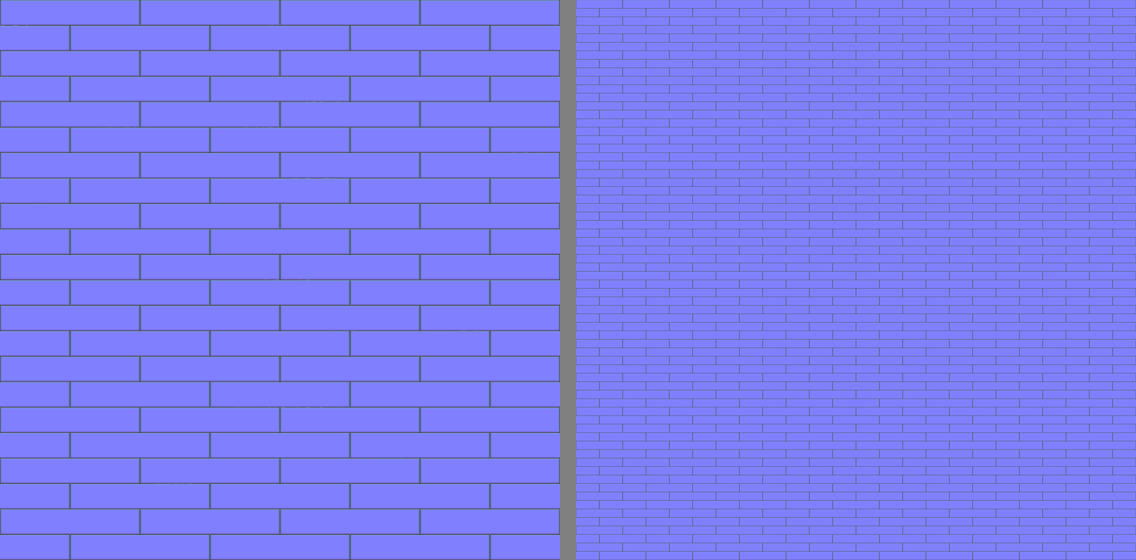
Left: one tile. Right: repeated 3 by 3.
Give the GLSL for this texture map, as a WebGL 1 fragment shader.

```glsl
precision highp float;
// Tangent-space normal map of long, flat bricks in running bond: 4 across, 22 down.
// Each brick is a rounded box distance; every joint is dark, purple on its upper side
// and green on its lower side, and wrapping gradient noise chips a few stretches.

uniform vec2 u_resolution;

vec2 hashGradient(vec2 cell, vec2 period) {
  cell = mod(cell, period);
  float angle = 6.2832 * fract(sin(dot(cell, vec2(127.1, 311.7))) * 4375.85);
  return vec2(cos(angle), sin(angle));
}

// Gradient noise that repeats after a whole number of cells
float gradientNoise(vec2 p, vec2 period) {
  vec2 i = floor(p), f = fract(p);
  vec2 s = f * f * f * (f * (f * 6.0 - 15.0) + 10.0);
  vec2 e = vec2(1.0, 0.0);
  float a = dot(hashGradient(i, period), f);
  float b = dot(hashGradient(i + e.xy, period), f - e.xy);
  float c = dot(hashGradient(i + e.yx, period), f - e.yx);
  float d = dot(hashGradient(i + e.xx, period), f - e.xx);
  return mix(mix(a, b, s.x), mix(c, d, s.x), s.y);
}

float roundedBox(vec2 p, vec2 halfSize, float radius) {
  vec2 q = abs(p) - halfSize + radius;
  return length(max(q, 0.0)) + min(max(q.x, q.y), 0.0) - radius;
}

void main() {
  vec2 uv = gl_FragCoord.xy / u_resolution;
  float pixel = 1.0 / min(u_resolution.x, u_resolution.y);

  // Running bond: every other course moves by half a brick
  vec2 count = vec2(4.0, 22.0);
  vec2 grid = uv * count;
  grid.x += 0.5 * (1.0 - mod(floor(grid.y), 2.0));
  vec2 local = (fract(grid) - 0.5) / count;
  vec2 halfCell = 0.5 / count;

  float dist = roundedBox(local, halfCell - vec2(0.0009, 0.0006), 0.0016);
  float edge = clamp((dist + 0.0016) / pixel + 0.5, 0.0, 1.0);
  float joint = clamp(dist / pixel + 0.5, 0.0, 1.0);

  // Which side of the nearest joint: 1 below it (brick top), 0 above it (brick bottom)
  vec2 gap = halfCell - abs(local);
  float below = clamp(0.5 + sign(local.y) * gap.y / pixel, 0.0, 1.0);
  float atEnd = step(gap.x, gap.y);

  // Tilted brick edges and the dark joint between them
  vec3 tilt = mix(vec3(0.44, 0.38, 0.78), vec3(0.48, 0.57, 0.92), below);
  vec3 jointColor = mix(vec3(0.30, 0.24, 0.24), vec3(0.30, 0.45, 0.30), below);
  tilt = mix(tilt, vec3(0.45, 0.48, 0.82), atEnd);
  jointColor = mix(jointColor, vec3(0.20, 0.32, 0.20), atEnd);

  // Broken pale dashes along very few horizontal joints
  float stretch = gradientNoise(uv * vec2(4.0, 22.0) + 0.37, vec2(4.0, 22.0));
  float dash = gradientNoise(uv * vec2(90.0, 22.0), vec2(90.0, 22.0));
  float wear = smoothstep(0.38, 0.48, stretch) * smoothstep(0.0, 0.2, dash) * (1.0 - atEnd);
  jointColor = mix(jointColor, vec3(0.46, 0.56, 0.72), 0.5 * wear);

  vec3 color = mix(vec3(0.5, 0.5, 1.0), tilt, edge);
  color = mix(color, jointColor, joint);
  gl_FragColor = vec4(color, 1.0);
}
```
